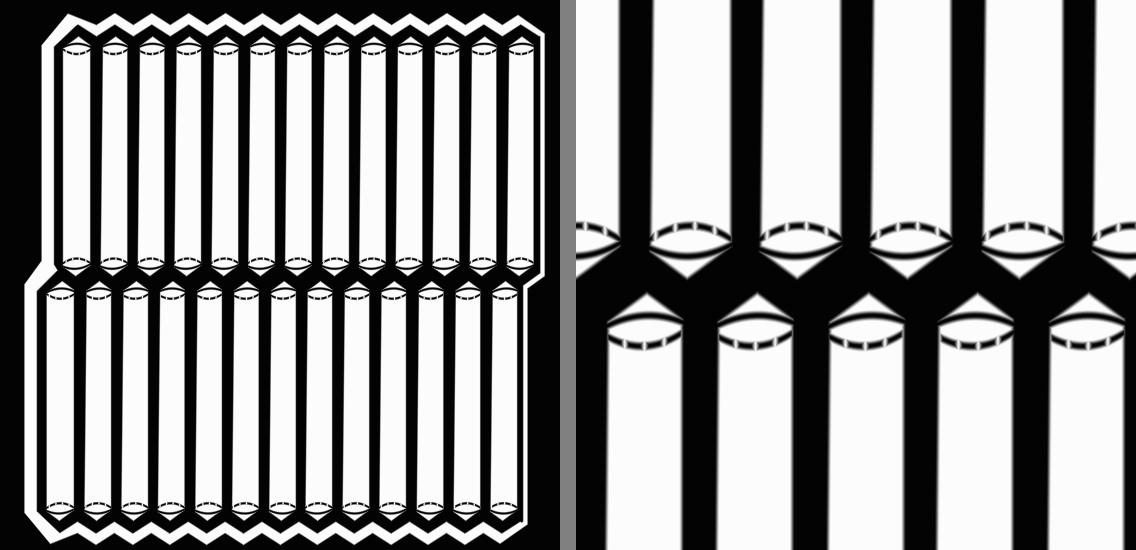
Left: the whole. Right: its middle third, enlarged.
Write a Shadertoy shader that draws this pattern.

```glsl
// Two staggered rows of white sticks with pointed, dashed ends on black,
// enclosed by a white zigzag border. Sticks repeat by index along each row;
// the border is the union of two row outlines minus a smaller inner union.

#define GRID vec2(768.0, 753.0)   // canvas size in drawing units
#define COUNT 13.0                // sticks per row
#define PITCH 50.6                // spacing of sticks
#define LENGTH 328.0              // stick length, tip to tip
#define FIRST vec2(106.0, 50.0)   // first stick of the upper row
#define STAGGER vec2(-22.7, 335.0)// offset of the lower row
#define TIP_SLOPE 0.74
#define LINE 1.5                  // half width of the end lines
#define SOFT 1.25                 // edge softness
#define JITTER 1.2                // hand-drawn irregularity
#define BLACK 0.01
#define WHITE 0.99

float hash(vec2 p) {
    return fract(sin(dot(p, vec2(127.1, 311.7))) * 43758.5453);
}

// One row of sticks: negative inside the white parts
float sticks(vec2 p, float row) {
    p -= FIRST + STAGGER * row;
    float i = clamp(floor(p.x / PITCH + 0.5), 0.0, COUNT - 1.0);
    float rnd = hash(vec2(i, row)) - 0.5;
    float u = p.x - i * PITCH - rnd * JITTER;
    float t = p.y / LENGTH;

    // Tapered body; the first stick is wider and straight
    float left = i < 0.5 ? -19.0 : mix(-15.0, -18.3, t);
    float d = max(left - u, u - 18.3);

    // Pointed ends, measured inward from the nearer tip
    bool upper = t < 0.5;
    float depth = upper ? p.y : LENGTH - p.y;
    float a = u - (upper ? 2.4 : -1.6);
    d = max(d, (TIP_SLOPE * abs(a) - depth) * 0.8);

    // Solid ridge and dashed rim
    float ridge = abs(depth - 10.0 - 0.013 * a * a + rnd * 0.1 * a) - LINE;
    float rim = abs(depth - 24.0 + 0.018 * u * u) - LINE;
    float dash = abs(fract((u - 2.0) / 9.0 + rnd * 0.3) - 0.5) * 9.0 - 3.5;
    return max(d, -min(ridge, max(rim, dash)));
}

// Outline of one row, zigzag side up; inner = 0 or 1 picks the contour
float rowOutline(vec2 q, float peak, float inner) {
    float left = mix(57.0, 74.0, inner);
    float right = mix(747.0, 741.0, inner);
    float top = mix(18.0, 33.5, inner);

    // Zigzag with a longer first tooth on the outer contour
    float valley = peak + 0.5 * PITCH;
    float x = q.x < valley ? valley + (q.x - valley) * mix(0.62, 1.0, inner) : q.x;
    float tooth = abs(mod(x - peak + 0.5 * PITCH, PITCH) - 0.5 * PITCH);
    float edge = top + 0.64 * tooth;

    // Cut corners
    edge = max(edge, mix(62.0, 64.0, inner) - mix(1.2, 0.95, inner) * (q.x - left));
    edge = max(edge, mix(46.0, 50.0, inner) - 0.7 * (right - q.x));
    return max(max(left - q.x, q.x - right), (edge - q.y) * 0.8);
}

// Both rows joined by slanted steps at the sides
float contour(vec2 p, float inner) {
    float upper = rowOutline(p, 107.0, inner);
    float lower = rowOutline(vec2(p.x + 23.5, 764.0 - p.y), 104.5, inner);

    float stepRight = mix(378.0, 374.0, inner) + 0.72 * (mix(747.0, 741.0, inner) - p.x);
    upper = max(upper, max((p.y - stepRight) * 0.8, p.y - 450.0));
    float notch = 74.0 + clamp(0.6 * (p.y - 362.0), 0.0, 5.0);
    upper = max(upper, inner * (notch - p.x) - (1.0 - inner) * 1000.0);

    float stepLeft = mix(390.0 - 1.37 * (p.x - 33.0), 398.0 - (p.x - 51.0), inner);
    lower = max(lower, max((stepLeft - p.y) * 0.65, 300.0 - p.y));
    return min(upper, lower);
}

void mainImage(out vec4 fragColor, in vec2 fragCoord) {
    vec2 uv = fragCoord / iResolution.xy;
    vec2 p = vec2(uv.x, 1.0 - uv.y) * GRID;

    float border = max(contour(p, 0.0), -contour(p, 1.0));
    float d = min(border, min(sticks(p, 0.0), sticks(p, 1.0)));

    float soft = max(SOFT, 0.75 * GRID.x / iResolution.x);
    float cover = 1.0 - smoothstep(-soft, soft, d);
    fragColor = vec4(vec3(mix(BLACK, WHITE, cover)), 1.0);
}
```
